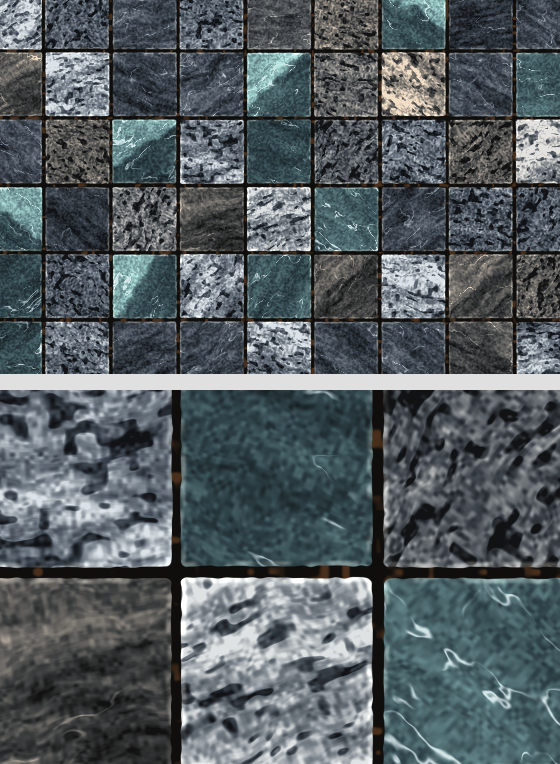
Top: the whole. Bottom: its middle third, enlarged.
Write a Shadertoy shader that draws this texture.

```glsl
// Polished stone mosaic: square tiles in a dark, rust-flecked grout grid.
// Each tile hashes its own stone (slate, granite, pale marble or green
// serpentine), grain direction and tone; layered value noise draws the rest.

#define ROWS 5.56                      // tile pitches per canvas height
#define GRID_SHIFT vec2(0.351, 0.196)  // grid phase, in tiles
#define TILE_HALF 0.474                // half tile width, in tiles
#define EDGE_LIGHT 0.26                // brightness of the chipped rim
#define GRAIN 0.42                     // strength of the fine crystals
#define SPECKLE 0.48                   // darkness of mineral spots
#define VEIN_WIDTH 0.022
#define TONE_SPREAD 0.16               // brightness change between tiles

const vec3 INK    = vec3(0.065, 0.070, 0.080);
const vec3 SLATE  = vec3(0.235, 0.260, 0.285);
const vec3 SILVER = vec3(0.490, 0.510, 0.525);
const vec3 CHALK  = vec3(0.900, 0.890, 0.865);
const vec3 GROUT  = vec3(0.060, 0.055, 0.048);
const vec3 RUST   = vec3(0.360, 0.230, 0.130);

float hash(vec2 p) {
    vec3 v = fract(p.xyx * 0.1031);
    v += dot(v, v.yzx + 33.33);
    return fract((v.x + v.y) * v.z);
}

float noise(vec2 p) {
    vec2 i = floor(p), f = fract(p);
    f *= f * (3.0 - 2.0 * f);
    return mix(mix(hash(i), hash(i + vec2(1, 0)), f.x),
               mix(hash(i + vec2(0, 1)), hash(i + vec2(1, 1)), f.x), f.y);
}

float fbm(vec2 p) {
    float sum = 0.0, amp = 0.533;
    for (int i = 0; i < 4; i++) {
        sum += amp * noise(p);
        p = mat2(1.6, 1.2, -1.2, 1.6) * p + 17.3;
        amp *= 0.5;
    }
    return sum;
}

vec3 stoneRamp(float t) {
    vec3 c = mix(INK, SLATE, clamp(t * 3.0, 0.0, 1.0));
    c = mix(c, SILVER, clamp(t * 3.0 - 1.0, 0.0, 1.0));
    return mix(c, CHALK, clamp(t * 3.0 - 2.0, 0.0, 1.0));
}

vec3 stone(vec2 local, vec2 id) {
    float kind   = hash(id + 3.7);
    float tone   = hash(id + 41.2) - 0.5;
    float choice = hash(id + 77.9);

    // Stone families, one weight each
    float granite = step(0.42, kind) * step(kind, 0.67);
    float pale    = step(0.67, kind) * step(kind, 0.83);
    float green   = step(0.83, kind);
    float slate   = 1.0 - granite - pale - green;

    // Grain-aligned coordinates, gently warped
    float angle = mix(-0.8, 1.2, hash(id + 12.4));
    float c = cos(angle), s = sin(angle);
    vec2 q = mat2(c, -s, s, c) * local;
    float side = q.y;
    q += 60.0 * vec2(hash(id + 5.1), hash(id + 9.6));
    q.y += 0.18 * (fbm(q * 2.5) - 0.5);

    // Cloudy bands, fine streaks and crystals
    float t = dot(vec4(slate, granite, pale, green), vec4(0.30, 0.51, 0.78, 0.38));
    t += TONE_SPREAD * tone;
    t += (0.35 + 0.65 * pale) * (fbm(q * vec2(1.5, 4.5)) - 0.5);
    t += (0.55 * slate + 0.4 * granite + 0.6 * pale + 0.25 * green)
       * (fbm(q * vec2(4.0, 19.0)) - 0.5);
    t += GRAIN * (noise(q * 42.0) - 0.5) * (0.65 + 0.6 * granite + 0.3 * pale);

    // Some tiles are cut across a pale seam
    float seam = smoothstep(0.02, 0.12, side + 0.3 * (fbm(q * 4.0) - 0.5));
    t += 0.42 * seam * step(0.82, choice) * (green + 0.5 * slate);

    // Dark mineral spots
    float spots = smoothstep(0.60, 0.82, noise(q * vec2(13.0, 23.0)));
    t -= SPECKLE * spots * (granite + pale + 0.15 * slate);

    // Pale broken veins
    float ridge = abs(fbm(q * vec2(1.8, 4.0) + 8.0) - 0.5);
    float vein = 1.0 - smoothstep(0.0, VEIN_WIDTH, ridge);
    vein *= smoothstep(0.3, 0.7, noise(q * 7.0 + 31.0));
    t += vein * (0.36 * slate + 0.48 * green);

    // Mineral tint: green, warm or cool
    vec3 col = stoneRamp(clamp(t, 0.0, 1.0));
    col *= mix(vec3(1.0), vec3(0.83, 1.03, 0.98), green * (1.0 - 0.8 * vein));
    vec3 warm = vec3(1.06, 0.98, 0.90), cool = vec3(0.96, 1.0, 1.05);
    return col * mix(cool, warm, smoothstep(0.6, 0.9, choice) * (1.0 - green));
}

void mainImage(out vec4 fragColor, in vec2 fragCoord) {
    float pixel = ROWS / iResolution.y;
    vec2 p = fragCoord * pixel + GRID_SHIFT;
    vec2 id = floor(p), local = fract(p) - 0.5;

    // Slightly ragged square outline with small per-tile offset
    vec2 nudge = 0.010 * (vec2(hash(id + 21.0), hash(id + 33.0)) - 0.5);
    vec2 box = abs(local - nudge) - TILE_HALF + 0.03;
    float dist = length(max(box, 0.0)) + min(max(box.x, box.y), 0.0) - 0.03;
    dist += 0.010 * (noise(p * 24.0) - 0.5);

    // Chipped light rim on the stone
    vec3 col = stone(local, id);
    float rim = smoothstep(-0.035, -0.012, dist);
    col += EDGE_LIGHT * rim * smoothstep(0.25, 0.75, noise(p * 15.0)) * vec3(1.0, 0.97, 0.89);

    // Grout with rust flecks
    float fleck = smoothstep(0.62, 0.9, noise(p * 19.0 + 50.0));
    vec3 grout = mix(GROUT, RUST, 0.75 * fleck);
    float cover = smoothstep(-0.75 * pixel, 0.75 * pixel, dist);
    fragColor = vec4(mix(col, grout, cover), 1.0);
}
```
